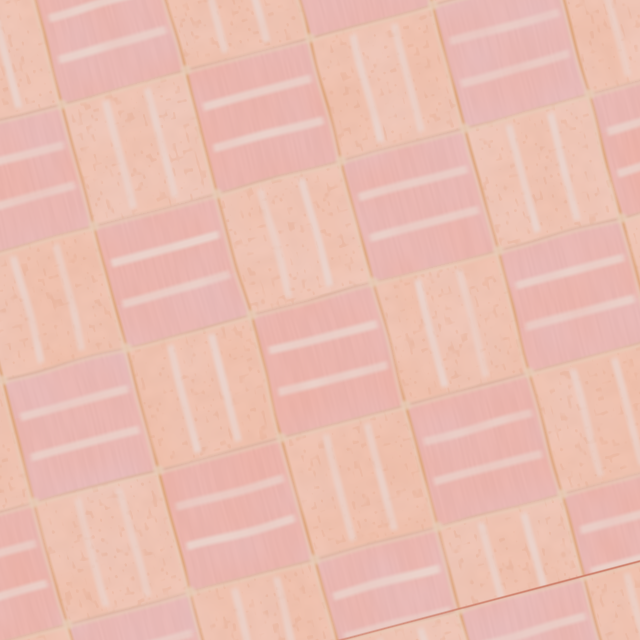
Write a Shadertoy shader that draws this texture.

```glsl
// Tilted basket-weave tiling: square tiles alternate between pink ones with two
// level pale stripes and peach ones with two upright stripes. Value noise adds
// a watercolour wash, soft grout and speckles; a seam cuts the lowest rows.

const float ANGLE = 0.258;                  // tilt of the grid, radians
const vec2 CELL = vec2(0.2, 0.1975);        // tile size in canvas units
const vec2 ORIGIN = vec2(0.391, 0.508);     // one grid corner
const float STRIPE_HALF = 0.030;            // the widths below are in tile units
const float STRIPE_SOFT = 0.014;
const float GROUT_HALF = 0.011;
const float WOBBLE = 0.022;
const float SEAM_HEIGHT = -2.67;            // where the sheet is cut
const float SEAM_SHIFT = 0.33;              // part of a row lost at the cut
const float SEAM_HALF = 0.007;

const vec3 MAUVE = vec3(0.905, 0.735, 0.735);
const vec3 CORAL = vec3(0.925, 0.695, 0.650);
const vec3 PALE_PEACH = vec3(0.935, 0.785, 0.735);
const vec3 WARM_PEACH = vec3(0.935, 0.745, 0.665);
const vec3 STRIPE = vec3(0.920, 0.825, 0.795);
const vec3 SPECKLE = vec3(0.900, 0.680, 0.580);
const vec3 ORANGE_GROUT = vec3(0.870, 0.650, 0.490);
const vec3 DUSTY_GROUT = vec3(0.860, 0.690, 0.620);
const vec3 BEIGE = vec3(0.910, 0.800, 0.720);
const vec3 SEAM = vec3(0.800, 0.480, 0.400);

float hash(vec2 p) {
    vec3 h = fract(p.xyx * 0.1031);
    h += dot(h, h.yzx + 33.33);
    return fract((h.x + h.y) * h.z);
}

float noise(vec2 p) {
    vec2 i = floor(p), f = fract(p);
    f = f * f * (3.0 - 2.0 * f);
    return mix(mix(hash(i), hash(i + vec2(1, 0)), f.x),
               mix(hash(i + vec2(0, 1)), hash(i + vec2(1, 1)), f.x), f.y);
}

// Soft band: 1 within halfWidth, fading over soft on both sides of its edge
float band(float d, float halfWidth, float soft) {
    return 1.0 - smoothstep(halfWidth - soft, halfWidth + soft, abs(d));
}

// One tile: f is the position inside it, id its grid index
vec3 tileColor(vec2 f, vec2 id, vec2 q, float pixel) {
    bool level = mod(id.x + id.y, 2.0) > 0.5;
    float across = level ? f.y - 0.015 : f.x;
    float along = level ? f.x : f.y;
    float plank = clamp(floor(across * 3.0), 0.0, 2.0);

    // Wash varies by tile, by plank and smoothly over the sheet
    float wash = 0.35 * hash(id + 17.0) + 0.35 * hash(id * 3.0 + plank + 5.0)
               + 0.5 * noise(q * 4.0 + 9.0) - 0.1;
    vec3 color = level ? mix(MAUVE, CORAL, clamp(wash, 0.0, 1.0))
                       : mix(PALE_PEACH, WARM_PEACH, clamp(wash, 0.0, 1.0));

    // Fine fibres on pink, orange flecks on peach
    if (level) {
        color += 0.018 * (noise(q * vec2(55.0, 5.0)) - 0.5);
    } else {
        float fleck = smoothstep(0.68, 0.95, noise(q * vec2(34.0, 26.0)));
        color = mix(color, SPECKLE, 0.4 * fleck);
        color += 0.016 * (noise(q * 13.0) - 0.5);
    }

    // Two pale stripes with worn strength and faded ends
    float side = step(0.5, across);
    float d = across - (1.0 + side) / 3.0;
    float strength = 0.68 + 0.3 * hash(id * 2.0 + side + 41.0);
    strength *= 0.8 + 0.3 * noise(vec2(along * 6.0, side * 7.0) + id * 11.0);
    float ends = smoothstep(0.03, 0.09, along) * (1.0 - smoothstep(0.90, 0.97, along));
    float halfWidth = STRIPE_HALF * (level ? 1.08 : 0.95);
    float stripe = band(d, halfWidth, STRIPE_SOFT + pixel);
    return mix(color, STRIPE, min(stripe * strength * ends, 1.0));
}

void mainImage(out vec4 fragColor, in vec2 fragCoord) {
    // Rotate into grid space and bend the lines slightly
    vec2 p = fragCoord / iResolution.y - ORIGIN;
    vec2 axis = vec2(cos(ANGLE), sin(ANGLE));
    vec2 grid = vec2(dot(p, axis), dot(p, vec2(-axis.y, axis.x))) / CELL;
    float pixel = 1.0 / (iResolution.y * CELL.y);
    vec2 q = grid + WOBBLE * (vec2(noise(grid * 2.3), noise(grid * 2.3 + 31.0)) - 0.5);

    // Below the seam the rows move up
    float seamDistance = grid.y - SEAM_HEIGHT;
    if (seamDistance < 0.0) q.y -= SEAM_SHIFT;

    vec2 id = floor(q), f = q - id;
    vec3 color = tileColor(f, id, q, pixel);

    // Grout: orange upright lines, fainter dusty level lines, beige halos
    vec2 edge = f - step(0.5, f);
    float soft = 0.009 + 0.7 * pixel;
    float wear = 0.5 + 0.5 * noise(q * vec2(3.0, 4.0) + 60.0);
    color = mix(color, BEIGE, 0.55 * band(edge.x + 0.018, 0.018, 0.018));
    color = mix(color, BEIGE, 0.60 * band(edge.y + 0.014, 0.020, 0.020));
    color = mix(color, DUSTY_GROUT, 0.75 * wear * band(edge.y, GROUT_HALF, soft));
    color = mix(color, ORANGE_GROUT, wear * band(edge.x, GROUT_HALF, soft));
    color = mix(color, BEIGE, 0.8 * (1.0 - smoothstep(0.015, 0.06, length(edge))));

    // Dark thin seam, stronger to the right
    float seamFade = 0.65 + 0.3 * smoothstep(0.0, 2.0, grid.x);
    color = mix(color, SEAM, seamFade * band(seamDistance, SEAM_HALF, pixel));

    fragColor = vec4(color, 1.0);
}
```
